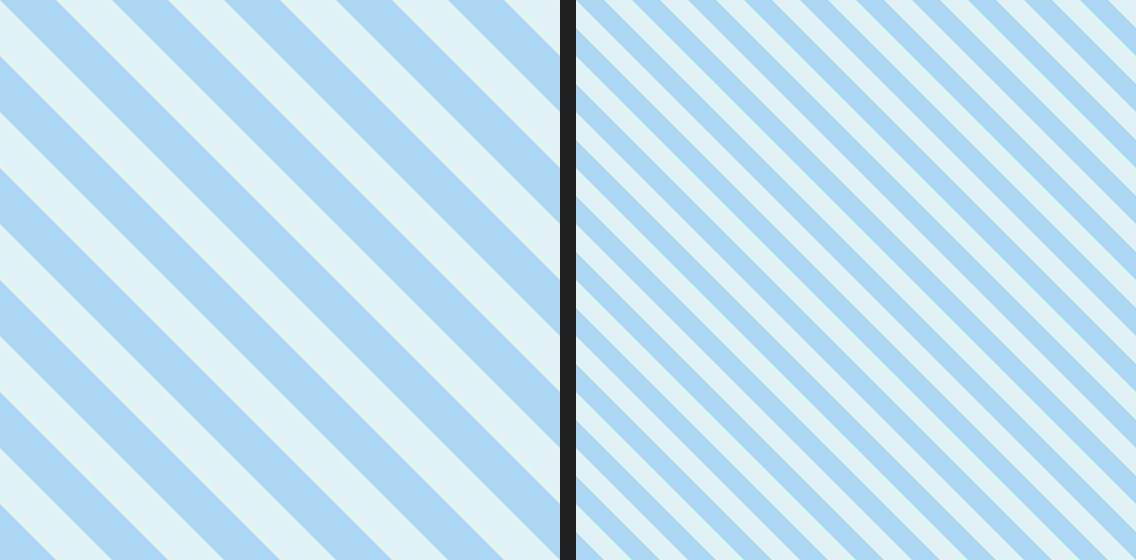
Left: one tile. Right: repeated 2 by 2.
This pattern is drawn by a WebGL 2 fragment shader. Its source:

```glsl
#version 300 es
precision highp float;

uniform vec2 u_resolution;
out vec4 fragColor;

const float TAU = 6.2831853;
const float REPEATS = 5.0;        // stripe pairs across and down
const float BLUE_SHARE = 0.5;     // blue part of each pair
const float EDGE_SOFTNESS = 0.004; // half width of the blend, in canvas widths
const float RIM_WIDTH = 0.009;    // reach of the tint beside each edge
const float RIM_VARIATION = 0.3;  // unevenness of the tint along the edge
const vec3 PALE = vec3(0.880, 0.950, 0.960);
const vec3 PALE_RIM = vec3(0.892, 0.960, 0.948);
const vec3 BLUE = vec3(0.670, 0.843, 0.950);
const vec3 BLUE_RIM = vec3(0.670, 0.842, 0.960);

// Signed distance to the nearest stripe edge along an axis, positive in blue
float stripeDistance(vec2 uv) {
    float phase = REPEATS * (uv.x + uv.y);
    float fromCentre = abs(fract(phase - 0.5 * BLUE_SHARE + 0.5) - 0.5);
    return (0.5 * BLUE_SHARE - fromCentre) / REPEATS;
}

// Layered sines with whole frequencies, so the variation wraps
float wrappedWaves(vec2 uv) {
    float waves = sin(TAU * dot(uv, vec2(31.0, -29.0)));
    waves += 0.6 * sin(TAU * dot(uv, vec2(17.0, -22.0)) + 1.7);
    return waves / 1.6;
}

void main() {
    vec2 uv = gl_FragCoord.xy / u_resolution;
    float edge = stripeDistance(uv);

    // Faint tint on both sides of each edge
    float rim = 1.0 - smoothstep(0.7 * RIM_WIDTH, 1.3 * RIM_WIDTH, abs(edge));
    rim *= 1.0 - RIM_VARIATION * (0.5 + 0.5 * wrappedWaves(uv));
    vec3 pale = mix(PALE, PALE_RIM, rim);
    vec3 blue = mix(BLUE, BLUE_RIM, rim);

    // Smooth blend, never narrower than a pixel
    float softness = max(EDGE_SOFTNESS, 1.0 / min(u_resolution.x, u_resolution.y));
    vec3 color = mix(pale, blue, smoothstep(-softness, softness, edge));
    fragColor = vec4(color, 1.0);
}
```
